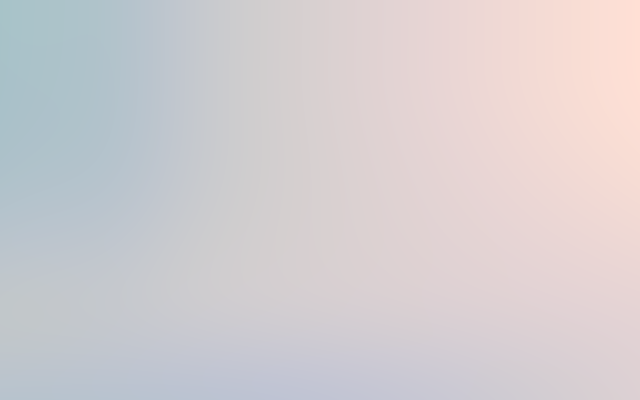
A Shadertoy shader for this background:

```glsl
// Warmth of the field: 0 is cool blue, 1 is warm peach
float warmthAt(vec2 uv) {
    float leftEdge = 0.29 * exp(-pow((uv.y - 0.22) / 0.3, 2.0));
    float rightEdge = mix(0.59, 1.0, smoothstep(-0.1, 0.85, uv.y));

    // Horizontal blend, held back near the bottom so that cool tones spread
    float across = uv.x + 0.06 * sin(3.14159 * uv.x)
                 - 0.1 * exp(-pow((uv.x - 0.17) / 0.12, 2.0));
    across = mix(uv.x * uv.x, across, smoothstep(0.0, 0.3, uv.y));
    return mix(leftEdge, rightEdge, across);
}

// Soft elliptical glow
float glow(vec2 uv, vec2 center, vec2 radius) {
    vec2 offset = (uv - center) / radius;
    return exp(-dot(offset, offset));
}

void mainImage(out vec4 fragColor, in vec2 fragCoord) {
    vec2 uv = fragCoord / iResolution.xy;
    float warmth = warmthAt(uv);

    // Blue to grey to peach
    vec3 color = vec3(0.66, 0.75, 0.79)
               + vec3(0.34, 0.105, 0.05) * warmth
               + vec3(0.0, 0.02, 0.0) * warmth * warmth;

    // Lavender at the bottom, grey-green at the left, teal in the top corner
    color += vec3(0.0, -0.01, 0.022) * glow(uv, vec2(0.55, 0.02), vec2(0.4, 0.22));
    color += vec3(0.0, 0.0, -0.018) * glow(uv, vec2(0.0, 0.2), vec2(0.18, 0.14));
    color += vec3(0.0, 0.012, 0.0) * glow(uv, vec2(0.0, 1.0), vec2(0.15, 0.2));

    // Faint hue bands along the warmth contours
    color += vec3(0.0, -0.003, 0.004) * cos(12.566 * (warmth - 0.22));

    fragColor = vec4(clamp(color, 0.0, 1.0), 1.0);
}
```
